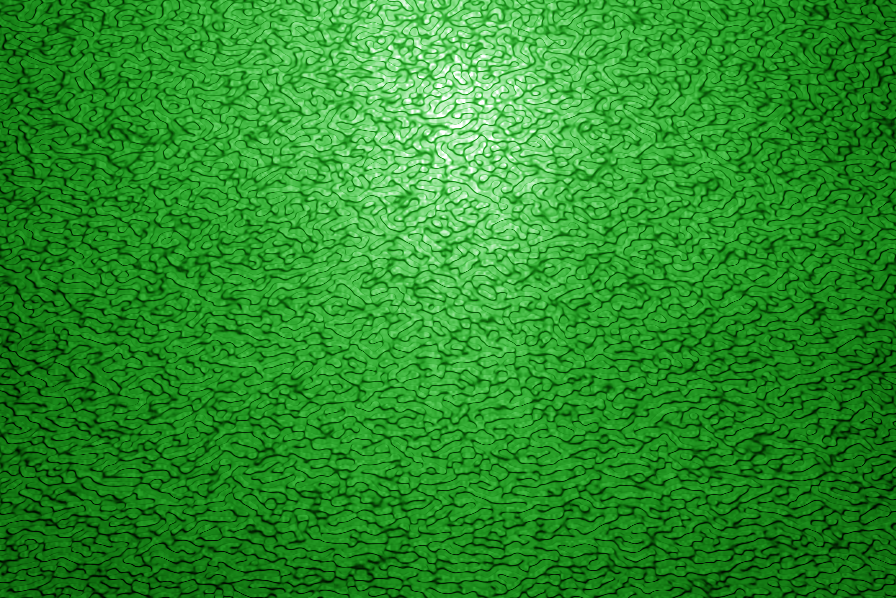
This texture is drawn by a WebGL 2 fragment shader. Its source:

```glsl
#version 300 es
precision highp float;

#define GRAIN 58.0
#define STRETCH 0.74
#define EDGE_WIDTH 0.5
#define EDGE_DARK 0.25
#define RELIEF 0.31
#define SPECKLE 0.16
#define AMBIENT 0.26
#define GLOW 0.46
#define HOTSPOT 0.13

uniform vec2 u_resolution;
out vec4 fragColor;

const float TAU = 6.2831853;

// Integer hash: three values in 0..1 for each lattice cell and layer
vec3 hash3(vec2 cell, float layer) {
    uvec3 v = uvec3(ivec3(vec3(cell, layer)) + 4096);
    v = v * 1664525u + 1013904223u;
    v.x += v.y * v.z; v.y += v.z * v.x; v.z += v.x * v.y;
    v ^= v >> 16u;
    v.x += v.y * v.z; v.y += v.z * v.x; v.z += v.x * v.y;
    return vec3(v >> 8u) / 16777216.0;
}

float valueNoise(vec2 p, float layer) {
    vec2 i = floor(p), f = fract(p);
    f = f * f * (3.0 - 2.0 * f);
    float low = mix(hash3(i, layer).x, hash3(i + vec2(1, 0), layer).x, f.x);
    float high = mix(hash3(i + vec2(0, 1), layer).x, hash3(i + vec2(1, 1), layer).x, f.x);
    return mix(low, high, f.y);
}

// Sum of short, randomly turned wave packets: height in x, gradient in yz
vec3 wormField(vec2 q) {
    const float falloff = 2.2;
    vec2 base = floor(q);
    vec3 sum = vec3(0.0);
    for (int y = -1; y <= 1; y++)
    for (int x = -1; x <= 1; x++)
    for (int k = 0; k < 2; k++) {
        vec2 cell = base + vec2(x, y);
        vec3 rnd = hash3(cell, float(k));
        float turn = hash3(cell, float(k + 2)).x - 0.5;
        // Worms lie flatter toward the bottom
        float spread = mix(1.7, 2.9, clamp(cell.y / GRAIN, 0.0, 1.0));
        float angle = TAU * 0.25 + spread * turn;
        vec2 wave = TAU * vec2(cos(angle), sin(angle));
        vec2 r = q - cell - rnd.xy;
        float phase = dot(wave, r) + TAU * rnd.z;
        float envelope = exp(-falloff * dot(r, r));
        sum.x += envelope * cos(phase);
        sum.yz -= envelope * (2.0 * falloff * r * cos(phase) + wave * sin(phase));
    }
    return sum / 0.84;
}

// Green ramp: dark bottle green through leaf green to pale mint
vec3 greenTone(float v) {
    float g = clamp(v, 0.04, 1.0);
    float pale = pow(g, 2.0 + 3.1 * g);
    return vec3(pale, g, pale * 1.01);
}

void main() {
    vec2 p = gl_FragCoord.xy / u_resolution.y;
    float aspect = u_resolution.x / u_resolution.y;
    vec2 q = p * GRAIN * vec2(STRETCH, 1.0);

    // Embossed worms
    vec3 worm = wormField(q);
    float s = worm.x / EDGE_WIDTH;
    float edge = exp(-s * s);
    float top = smoothstep(-0.2, 0.8, worm.x);
    vec2 slope = worm.yz * vec2(STRETCH, 1.0);
    slope /= length(slope) + 1.0;

    // Lamp near the upper centre
    vec2 toLamp = vec2(aspect * 0.5, 1.05) - p;
    vec2 lightDir = toLamp / (length(toLamp) + 0.2);
    float facing = -dot(slope, lightDir);

    // Broad glow with uneven falloff
    vec2 away = (p - vec2(aspect * 0.5, 0.82)) * vec2(0.9, 0.75);
    float d2 = dot(away, away);
    float light = AMBIENT + GLOW * exp(-2.0 * d2) + HOTSPOT * exp(-22.0 * d2);
    light += 0.07 * (valueNoise(p * 5.0, 7.0) - 0.5);

    // Fine leathery speckle, strongest on raised parts
    float speckle = valueNoise(q * vec2(4.0 / STRETCH, 4.0), 9.0) - 0.5;

    float v = light + RELIEF * facing * edge - EDGE_DARK * (edge - 0.33);
    v += SPECKLE * speckle * (0.5 + 0.5 * top) + 0.03 * (top - 0.4);
    fragColor = vec4(greenTone(v), 1.0);
}
```
